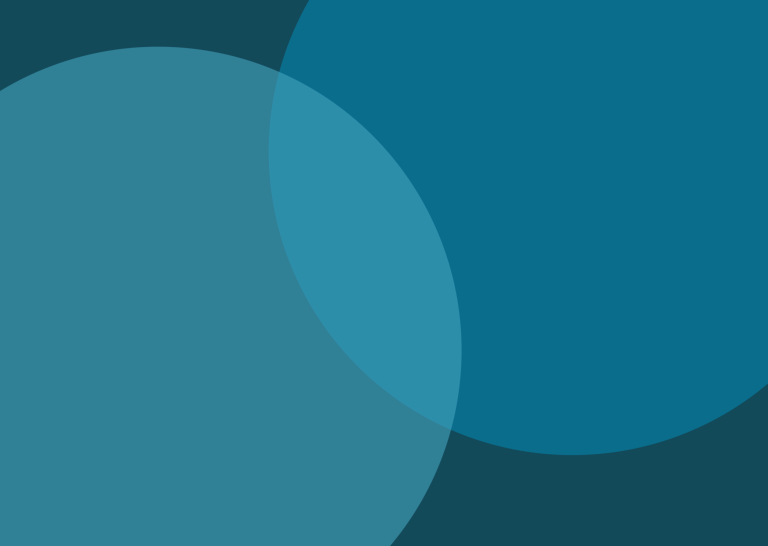
Write a WebGL 1 fragment shader that draws this background.

```glsl
precision mediump float;
// Two large flat discs on a dark teal ground: an opaque blue one at the
// upper right and a translucent pale one at the lower left, laid over it.
// Each disc is a smooth-edged distance mask; the overlap comes from blending.

uniform vec2 u_resolution;

const vec3 GROUND = vec3(0.070, 0.290, 0.354);
const vec3 DEEP_BLUE = vec3(0.040, 0.428, 0.550);
const vec3 PALE_BLUE = vec3(0.270, 0.641, 0.747);
const float PALE_OPACITY = 0.6;
const float RADIUS = 0.556;

// Coverage of a disc, softened over one pixel-sized step.
float disc(vec2 point, vec2 center, float radius, float pixel) {
    float edge = length(point - center) - radius;
    return 1.0 - smoothstep(-0.75 * pixel, 0.75 * pixel, edge);
}

void main() {
    // Canvas height is one unit.
    float pixel = 1.0 / u_resolution.y;
    vec2 point = gl_FragCoord.xy * pixel;

    float blueDisc = disc(point, vec2(1.0480, 0.7225), RADIUS, pixel);
    float paleDisc = disc(point, vec2(0.2894, 0.3585), RADIUS, pixel);

    // Layers from back to front.
    vec3 color = mix(GROUND, DEEP_BLUE, blueDisc);
    color = mix(color, PALE_BLUE, PALE_OPACITY * paleDisc);

    gl_FragColor = vec4(color, 1.0);
}
```
